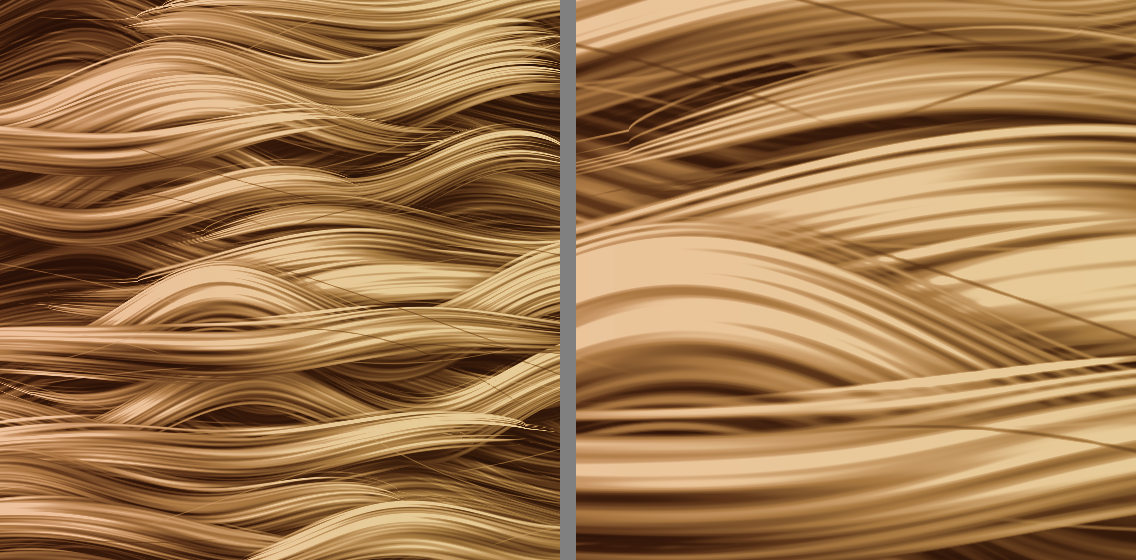
Left: the whole. Right: its middle third, enlarged.
This texture is drawn by a three.js fragment shader. Its source:

```glsl
#define LOCKS 22
#define FLYAWAYS 44
#define WAVE_RATE 9.2
#define LOCK_WIDTH vec2(0.026, 0.074)
#define LOCK_REACH vec2(0.34, 0.70)
#define LOCK_SWAY vec2(0.014, 0.056)
#define FIBRE_CONTRAST 1.05
#define SHADOW_DEPTH 0.5
#define HAIR_WIDTH 0.0012

varying vec2 vUv;

float hash(vec2 p) {
  return fract(sin(dot(p, vec2(127.1, 311.7))) * 43758.5);
}

vec2 gradient(vec2 cell) {
  float angle = 6.2832 * hash(cell);
  return vec2(cos(angle), sin(angle));
}

// Gradient noise, about -0.7 to 0.7
float noise(vec2 p) {
  vec2 i = floor(p), f = p - i;
  vec2 w = f * f * f * (f * (f * 6.0 - 15.0) + 10.0);
  vec2 e = vec2(1.0, 0.0);
  float low = mix(dot(gradient(i), f), dot(gradient(i + e), f - e), w.x);
  float high = mix(dot(gradient(i + e.yx), f - e.yx), dot(gradient(i + 1.0), f - 1.0), w.x);
  return mix(low, high, w.y);
}

// Fine hairs; q.x runs along them and q.y across
float fibres(vec2 q) {
  q.y += 0.012 * noise(q * vec2(3.0, 11.0));
  return 0.45 * noise(q * vec2(1.8, 38.0))
       + 0.45 * noise(q * vec2(2.6, 95.0) + 17.0)
       + 0.50 * noise(q * vec2(4.0, 210.0) + 41.0);
}

vec3 hairColour(float tone) {
  vec3 c = mix(vec3(0.16, 0.07, 0.03), vec3(0.21, 0.10, 0.04), smoothstep(-0.05, 0.09, tone));
  c = mix(c, vec3(0.36, 0.21, 0.10), smoothstep(0.08, 0.27, tone));
  c = mix(c, vec3(0.50, 0.34, 0.18), smoothstep(0.26, 0.46, tone));
  c = mix(c, vec3(0.65, 0.47, 0.26), smoothstep(0.44, 0.65, tone));
  c = mix(c, vec3(0.77, 0.60, 0.41), smoothstep(0.63, 0.83, tone));
  return mix(c, vec3(0.90, 0.78, 0.62), smoothstep(0.82, 1.0, tone));
}

// Dim hair beneath the locks, with loose strands crossing it
float underlayer(vec2 p) {
  float drift = 0.035 * sin(WAVE_RATE * p.x + 3.0 * noise(p * vec2(1.0, 3.0)));
  vec2 q = vec2(p.x, p.y - drift);
  float tone = 0.27 + 0.4 * noise(q * vec2(2.2, 7.0) + 5.0);
  tone += 0.85 * fibres(q);
  vec2 crossed = vec2(p.x, q.y + 0.16 * p.x + 0.03 * noise(p * 4.0));
  float strand = smoothstep(0.2, 0.42, noise(crossed * vec2(3.0, 130.0)));
  return tone + 0.2 * strand;
}

// Lays one wavy lock and its shadow over the tone below
float addLock(float tone, vec2 p, float id) {
  vec4 rnd = vec4(hash(vec2(id, 1.0)), hash(vec2(id, 2.0)), hash(vec2(id, 3.0)), hash(vec2(id, 4.0)));
  float row = mod(id * 7.0, float(LOCKS));
  float baseY = 1.1 * (row + 0.5 + 0.7 * (rnd.x - 0.5)) / float(LOCKS) - 0.05;
  float centreX = fract(id * 0.618 + 0.2 * rnd.y);
  float u = (p.x - centreX) / mix(LOCK_REACH.x, LOCK_REACH.y, rnd.z);
  if (abs(u) > 1.2) return tone;

  float phase = WAVE_RATE * p.x * mix(0.85, 1.1, rnd.y) + 2.4 * rnd.w + 4.0 * baseY;
  float sway = mix(LOCK_SWAY.x, LOCK_SWAY.y, rnd.w);
  float centreY = baseY + sway * sin(phase) + 0.08 * (rnd.x - 0.5) * u;
  float width = mix(LOCK_WIDTH.x, LOCK_WIDTH.y, rnd.z * 0.5 + rnd.y * 0.5);
  float taper = 0.35 + 0.65 * sqrt(max(1.0 - u * u, 0.0));
  float s = (p.y - centreY) / (width * taper);
  if (abs(s) > 2.2) return tone;

  // Shadow falls mostly under the lower edge
  float ends = smoothstep(1.05, 0.6, abs(u));
  tone *= 1.0 - SHADOW_DEPTH * ends * smoothstep(1.7, 0.7, abs(s + 0.35));

  vec2 q = vec2(p.x, s * width + 0.12 * width * sin(phase * 0.5 + s * 2.0));
  float fibre = fibres(q + vec2(id * 3.7, id * 1.3));
  float inside = min(1.0 - abs(s), 1.7 * (1.0 - abs(u)));
  float cover = smoothstep(0.0, 0.28, inside + 0.75 * fibre);

  // Crests catch the light and the underside turns away
  float light = 0.58 + 0.17 * sin(phase + 0.5 + 0.9 * s) + 0.24 * (rnd.x - 0.5);
  light += 0.1 * s - 0.3 * smoothstep(-0.25, -1.0, s);
  light += 0.25 * noise(vec2(p.x * 3.0 + id * 5.0, s * 1.6));
  light += 0.13 * exp(-6.0 * (s - 0.35) * (s - 0.35));
  light += FIBRE_CONTRAST * fibre;
  return mix(tone, light, cover);
}

// Stray single hairs, light or dark
float addFlyaway(float tone, vec2 p, float id) {
  vec2 start = vec2(hash(vec2(id, 11.0)), hash(vec2(id, 12.0)));
  float bend = hash(vec2(id, 13.0)) - 0.5;
  float tilt = hash(vec2(id, 14.0)) - 0.5;
  float reach = mix(0.08, 0.26, hash(vec2(id, 15.0)));
  float x = p.x - start.x;
  float slope = 0.7 * tilt + 4.0 * bend * x;
  float y = start.y + 0.7 * tilt * x + 2.0 * bend * x * x;
  float gap = abs(p.y - y) / sqrt(1.0 + slope * slope);
  float line = smoothstep(HAIR_WIDTH * 1.6, 0.0, gap) * smoothstep(reach, reach * 0.6, abs(x));
  float shade = mix(0.2, 0.85, step(0.3, hash(vec2(id, 16.0))));
  return mix(tone, shade, 0.5 * line);
}

void main() {
  vec2 p = vUv;
  p.y += 0.012 * noise(p * vec2(2.5, 4.0) + 9.0);

  float tone = underlayer(p);
  for (int i = 0; i < LOCKS; i++) tone = addLock(tone, p, float(i));
  for (int i = 0; i < FLYAWAYS; i++) tone = addFlyaway(tone, vUv, float(i));

  // Rosier on the left, more golden on the right
  vec3 tint = mix(vec3(1.03, 0.97, 0.98), vec3(1.0, 1.02, 0.95), smoothstep(0.1, 0.8, vUv.x));
  gl_FragColor = vec4(hairColour(tone) * tint, 1.0);
}
```
